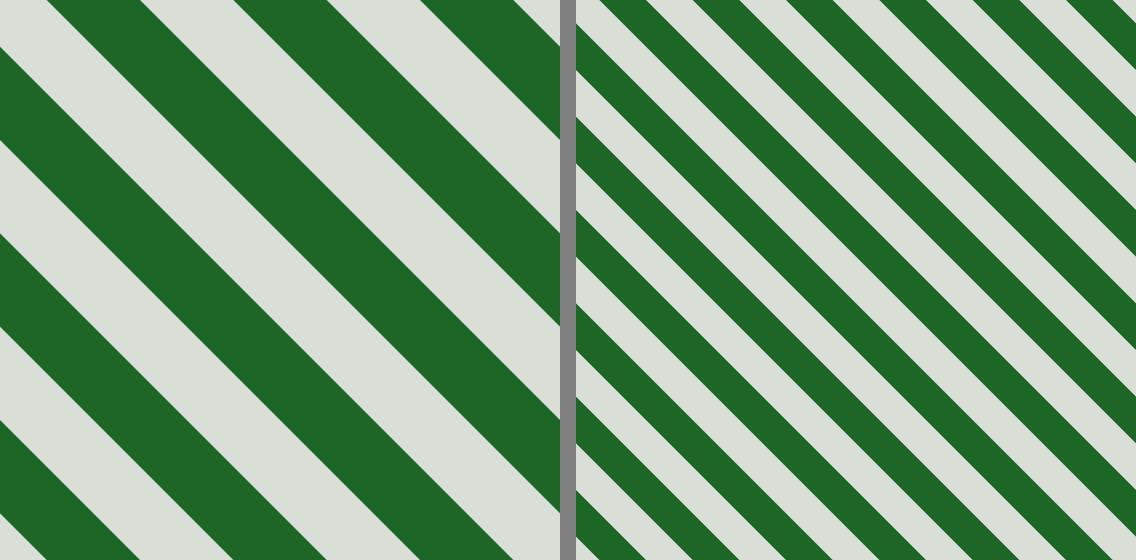
Left: one tile. Right: repeated 2 by 2.
Give the GLSL for this pattern, as a Shadertoy shader.

```glsl
// Even diagonal stripes in green and pale grey, falling from left to right, tiling seamlessly.

const float REPEATS = 3.0;        // whole stripe pairs across and down
const float GREEN_SHARE = 0.5;    // green part of each repeat
const float EDGE_SOFTNESS = 0.002; // half width of the edge blend, in canvas widths
const vec3 GREEN = vec3(0.115, 0.40, 0.145);
const vec3 PALE_GREY = vec3(0.85, 0.87, 0.84);

// Signed horizontal distance to the nearest stripe edge, positive inside the green
float stripeDistance(vec2 uv) {
    float phase = fract(REPEATS * (uv.x + uv.y));
    return (0.5 * GREEN_SHARE - abs(phase - 0.5)) / REPEATS;
}

void mainImage(out vec4 fragColor, in vec2 fragCoord) {
    vec2 uv = fragCoord / iResolution.xy;

    // Never blend over less than a pixel, so small canvases stay smooth
    float softness = max(EDGE_SOFTNESS, 1.0 / iResolution.x);
    float green = smoothstep(-softness, softness, stripeDistance(uv));

    fragColor = vec4(mix(PALE_GREY, GREEN, green), 1.0);
}
```
